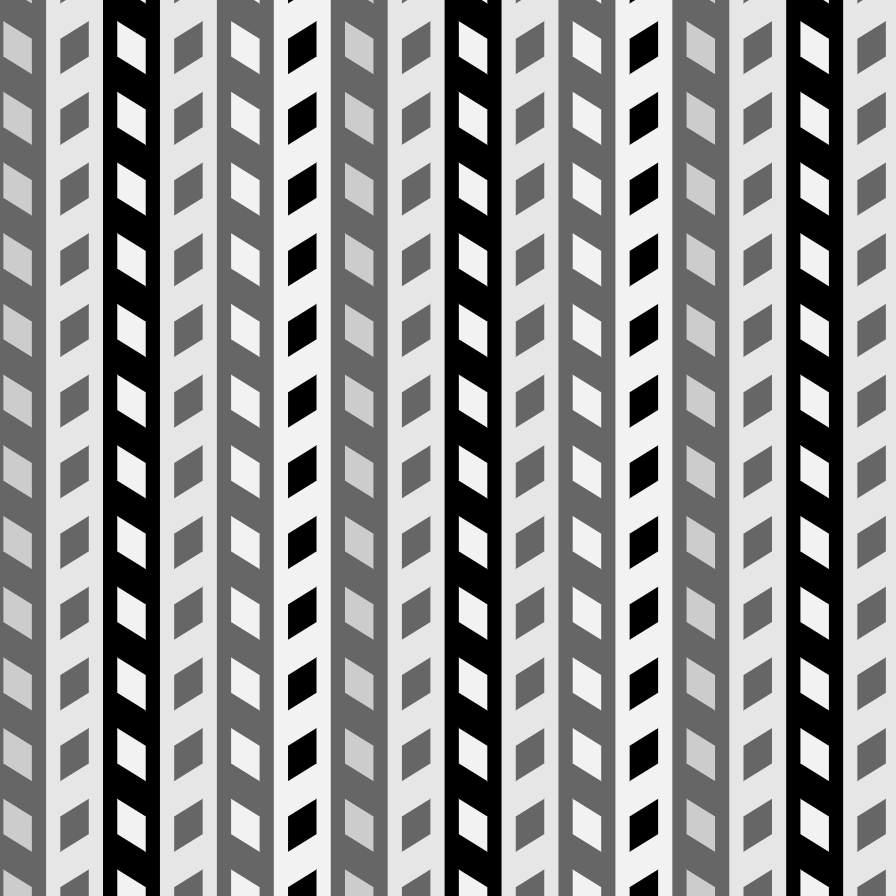
Reproduce this pattern procedurally as a WebGL 2 fragment shader.

```glsl
#version 300 es
precision highp float;
// Vertical grey stripes, each carrying a column of slanted parallelograms.
// A six-stripe cycle sets the tones; the slant mirrors on every other stripe.
// Each shape is a sheared box inside its cell, antialiased by distance.

uniform vec2 u_resolution;
out vec4 outColor;

// Layout, in fractions of the canvas
const vec2  CELL        = vec2(0.06354, 0.0789); // stripe width, row height
const float FIRST_EDGE  = -0.0121;               // left edge of stripe 0
const vec2  HALF_SIZE   = vec2(0.25);            // shape half size, in cells
const float SLANT       = 0.5;                   // rise per run, in cells

// Tones
const float BLACK  = 0.0;
const float GREY   = 0.4;
const float SILVER = 0.8;
const float PALE   = 0.902;
const float WHITE  = 0.95;

const int CYCLE = 6;
const float GROUND_TONES[CYCLE] = float[](GREY, PALE, BLACK, PALE, GREY, WHITE);
const float SHAPE_TONES[CYCLE]  = float[](SILVER, GREY, WHITE, GREY, WHITE, BLACK);

int cycleIndex(float stripe) {
    return int(mod(stripe + 0.5, float(CYCLE)));
}

// Distance to a sheared box in canvas units; q is the cell position from its centre
float shearedBox(vec2 q, float slant) {
    float side = (abs(q.x) - HALF_SIZE.x) * CELL.x;
    float slope = slant * CELL.y / CELL.x;
    float cap = (abs(q.y - slant * q.x) - HALF_SIZE.y) * CELL.y;
    return max(side, cap / sqrt(1.0 + slope * slope));
}

// Coverage of a shape whose signed distance is d
float coverage(float d, float pixel) {
    return clamp(0.5 - d / pixel, 0.0, 1.0);
}

void main() {
    float pixel = 1.0 / min(u_resolution.x, u_resolution.y);
    vec2 p = gl_FragCoord.xy * pixel;
    vec2 cell = vec2(p.x - FIRST_EDGE, p.y) / CELL;

    // Stripes, blended across the nearest boundary
    float edge = round(cell.x);
    float leftSide = coverage((cell.x - edge) * CELL.x, pixel);
    float tone = mix(GROUND_TONES[cycleIndex(edge)],
                     GROUND_TONES[cycleIndex(edge - 1.0)], leftSide);

    // Parallelograms, centred across each stripe and on whole rows
    float stripe = floor(cell.x);
    vec2 q = vec2(fract(cell.x) - 0.5, fract(cell.y + 0.5) - 0.5);
    float slant = mod(stripe, 2.0) < 0.5 ? -SLANT : SLANT;
    float shape = coverage(shearedBox(q, slant), pixel);
    tone = mix(tone, SHAPE_TONES[cycleIndex(stripe)], shape);

    outColor = vec4(vec3(tone), 1.0);
}
```
